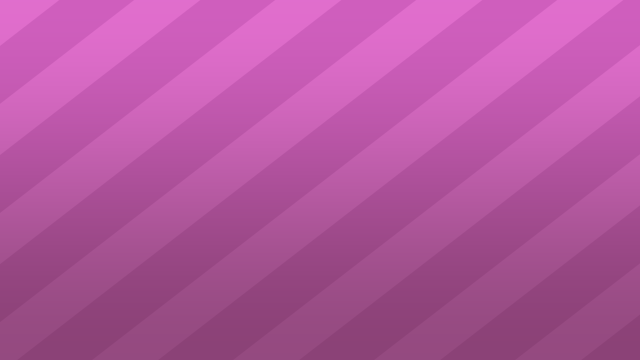
Write a Shadertoy shader that draws this background.

```glsl
// Diagonal two-tone pink stripes, fading from bright at the top to dark plum at the bottom.

// Lengths are in canvas heights
const float PERIOD      = 0.3917;  // horizontal distance between stripes
const float LIGHT_SHARE = 0.469;   // part of a period taken by the light stripe
const float LEAN        = 1.292;   // horizontal run per unit of height
const float OFFSET      = 0.3727;  // left edge of a light stripe at the top

const vec3 LIGHT_TOP    = vec3(0.880, 0.430, 0.802);
const vec3 LIGHT_BOTTOM = vec3(0.582, 0.290, 0.502);
const vec3 DARK_TOP     = vec3(0.812, 0.370, 0.742);
const vec3 DARK_BOTTOM  = vec3(0.545, 0.257, 0.465);

// Coverage of the light stripe, with edges softened over one pixel
float stripeMask(vec2 p, float pixel) {
    float along = p.x + LEAN * (1.0 - p.y) - OFFSET;
    float phase = fract(along / PERIOD - 0.5 * LIGHT_SHARE + 0.5) - 0.5;
    float dist = (abs(phase) - 0.5 * LIGHT_SHARE) * PERIOD / length(vec2(1.0, LEAN));
    return 1.0 - smoothstep(-0.7 * pixel, 0.7 * pixel, dist);
}

void mainImage(out vec4 fragColor, in vec2 fragCoord) {
    vec2 p = fragCoord / iResolution.y;

    // Vertical fade, eased at both ends
    float fade = smoothstep(0.0, 1.0, p.y);
    vec3 light = mix(LIGHT_BOTTOM, LIGHT_TOP, fade);
    vec3 dark = mix(DARK_BOTTOM, DARK_TOP, fade);

    fragColor = vec4(mix(dark, light, stripeMask(p, 1.0 / iResolution.y)), 1.0);
}
```
